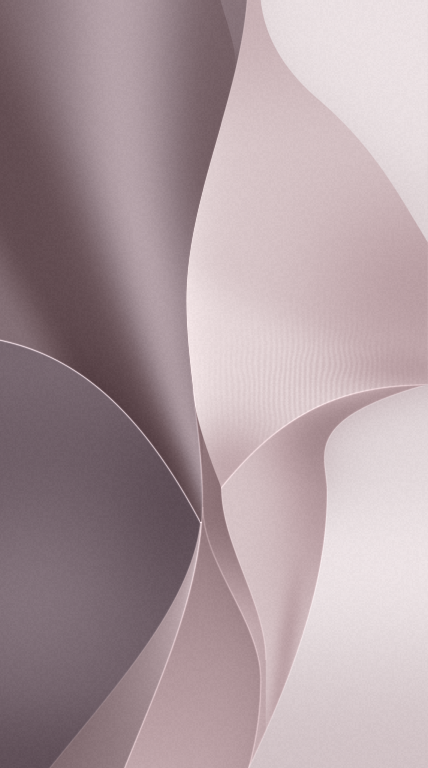
A WebGL 1 fragment shader for this background:

```glsl
precision highp float;
uniform vec2 u_resolution;

#define RIM_WIDTH 0.0011
#define RIM_GAIN 0.17
#define RIDGE_COUNT 95.0
#define RIDGE_GAIN 0.022
#define GRAIN_GAIN 0.022
#define SHADOW_WIDTH 0.035
#define ROSE_TINT vec3(0.0, 0.085, 0.066)
#define COOL_TINT vec3(-0.008, 0.012, 0.026)
#define WARM_TINT vec3(0.010, -0.008, -0.010)

// Cubic from (t0, a) to (t1, b) with end slopes; returns value and slope
vec2 curve(float t, float t0, float t1, float a, float b, float slopeA, float slopeB) {
  float h = t1 - t0;
  float s = clamp((t - t0) / h, 0.0, 1.0);
  float c2 = 3.0 * (b - a) - h * (2.0 * slopeA + slopeB);
  float c3 = 2.0 * (a - b) + h * (slopeA + slopeB);
  float inside = step(t0, t) * step(t, t1);
  return vec2(a + s * (h * slopeA + s * (c2 + s * c3)),
              inside * (slopeA + s * (2.0 * c2 + 3.0 * s * c3) / h));
}

// Signed distances, in canvas heights, to x = f(y) and y = f(x) edges
float rightOf(float x, vec2 edge) {
  float aspect = u_resolution.x / u_resolution.y;
  return (x - edge.x) * aspect / length(vec2(1.0, edge.y * aspect));
}
float above(float y, vec2 edge) {
  return (y - edge.x) / length(vec2(1.0, edge.y * u_resolution.y / u_resolution.x));
}

float fill(float d) { float px = 0.75 / u_resolution.y; return smoothstep(-px, px, d); }
float bell(float x, float center, float width) { float q = (x - center) / width; return exp(-q * q); }
float rim(float d) { return RIM_GAIN * bell(d, 0.0, RIM_WIDTH); }
float shade(float d) { return exp(-max(d, 0.0) / SHADOW_WIDTH); }
vec3 tone(float l) { return vec3(l) - ROSE_TINT * (1.0 - 0.55 * smoothstep(0.70, 0.92, l)); }

float hash(vec2 p) {
  vec3 q = fract(vec3(p.xyx) * 0.1031);
  q += dot(q, q.yzx + 33.33);
  return fract((q.x + q.y) * q.z);
}
float noise(vec2 p) {
  vec2 i = floor(p), f = fract(p);
  f *= f * (3.0 - 2.0 * f);
  return mix(mix(hash(i), hash(i + vec2(1, 0)), f.x),
             mix(hash(i + vec2(0, 1)), hash(i + vec2(1, 1)), f.x), f.y);
}

void main() {
  vec2 uv = gl_FragCoord.xy / u_resolution;
  float x = uv.x, y = uv.y;

  // Sheet outlines
  vec2 spine = y < 0.349 ? curve(y, 0.0, 0.349, 0.291, 0.473, 0.72, 0.0)
             : y < 0.609 ? curve(y, 0.349, 0.609, 0.473, 0.435, 0.0, 0.0)
             : curve(y, 0.609, 1.0, 0.435, 0.577, 0.0, 0.14);
  vec2 petalLeft = y > 0.492 ? spine : curve(y, 0.365, 0.492, 0.517, 0.449, -0.7, -0.25);
  vec2 petalBase = curve(x, 0.517, 1.0, 0.365, 0.4987, 0.7, 0.0);
  vec2 crest = y < 0.87 ? curve(y, 0.684, 0.87, 1.0, 0.745, -1.1, -2.1)
             : curve(y, 0.87, 1.0, 0.745, 0.609, -2.1, -0.2);
  vec2 cupLeft = curve(y, 0.14, 0.365, 0.621, 0.517, 0.0, 0.0);
  vec2 wing = y < 0.36 ? curve(y, 0.0, 0.36, 0.581, 0.764, 0.85, 0.0)
            : curve(y, 0.36, 0.5, 0.764, 1.0, 0.0, 6.5);
  vec2 stem = y < 0.115 ? curve(y, 0.0, 0.115, 0.581, 0.609, 0.5, 0.0)
            : curve(y, 0.115, 0.34, 0.609, 0.474, 0.0, 0.0);
  vec2 leafTop = curve(x, 0.0, 0.468, 0.557, 0.32, -0.12, -1.05);
  vec2 leafRight = curve(y, 0.0, 0.32, 0.116, 0.468, 1.45, 0.2);
  float dSpine = rightOf(x, spine), dWing = rightOf(x, wing);
  float dLeaf = above(y, leafTop), dBase = above(y, petalBase);
  float dCup = rightOf(x, cupLeft), dStem = rightOf(x, stem);
  float dCrest = rightOf(x, crest), dLeafRight = rightOf(x, leafRight);

  // Dark draped folds at the upper left
  float down = 1.0 - y;
  float valley = y + x - 0.8;
  float l = 0.385 + 0.26 * bell(x, 0.27 + 0.55 * down * down, 0.04 + 0.23 * max(y - 0.4, 0.0));
  l += 0.07 * smoothstep(0.05, 0.25, valley) + 0.13 * (1.0 - smoothstep(-0.2, -0.07, valley));
  l += 0.05 * shade(-dSpine) * (1.0 - smoothstep(0.6, 0.8, y));
  l -= 0.06 * shade(dLeaf) * smoothstep(0.05, 0.2, x) + 0.03 * bell(x, 0.46, 0.08) * smoothstep(0.6, 0.8, y);
  float tuck = curve(y, 0.92, 1.0, 0.55, 0.515, -0.1, -0.5).x;
  l += 0.07 * fill(rightOf(x, vec2(tuck, 0.0))) * smoothstep(0.9, 0.95, y);
  vec3 color = tone(l) + COOL_TINT * 0.5 * smoothstep(0.4, 0.6, l);

  // Lower left: turned-over strip, then the cool leaf
  float across = clamp((x - leafRight.x) / max(spine.x - leafRight.x, 0.004), 0.0, 1.0);
  l = 0.50 + 0.20 * smoothstep(0.0, 0.28, y) + 0.08 * across;
  color = mix(color, tone(l), fill(-dLeaf));
  l = 0.43 + 0.09 * bell(x, 0.06, 0.28) * bell(y, 0.22, 0.13) + 0.05 * bell(y, 0.54, 0.09);
  l -= 0.06 * bell(x, 0.42, 0.16) * bell(y, 0.34, 0.14) + 0.05 * (1.0 - smoothstep(0.0, 0.12, y));
  color = mix(color, tone(l) + COOL_TINT, fill(-dLeaf) * fill(-dLeafRight));
  color += rim(dLeaf) * 2.0 + rim(dLeafRight) * 0.4 * step(y, 0.32);

  // Rose hollow and its narrow inner band
  l = 0.74 - 0.40 * y - 0.05 * shade(-dStem);
  float band = 0.58 + 0.21 * (1.0 - smoothstep(0.17, 0.34, y)) - 0.05 * shade(-dCup);
  vec3 right = tone(mix(l, band, fill(dStem))) + WARM_TINT;
  right += rim(dStem) * 0.7 * step(y, 0.34);

  // Inner cup
  l = 0.83 - 0.15 * bell(x, wing.x, 0.11) * smoothstep(0.12, 0.4, y);
  l -= 0.06 * bell(x, 0.72, 0.13) * bell(y, 0.45, 0.06);
  l -= 0.10 * bell(x, 0.63 + 0.25 * y, 0.025) * (1.0 - smoothstep(0.15, 0.3, y));
  right = mix(right, tone(l) + WARM_TINT, fill(dCup));
  right += rim(dCup) * 0.4 * step(0.14, y);

  // Large petal with a soft crease and wavering ridges
  float below = 1.0 - smoothstep(-0.06, 0.025, y - 0.62 + 0.28 * (x - 0.58));
  l = 0.825 + 0.07 * shade(dSpine) * (1.0 - smoothstep(0.65, 0.95, y)) + 0.045 * below;
  l -= 0.11 * bell(y, 0.62, 0.13) * smoothstep(0.58, 1.0, x) + 0.05 * smoothstep(0.8, 1.0, y);
  l -= 0.15 * bell(x, 0.52, 0.15) * bell(y, 0.385, 0.07);
  l -= 0.06 * bell(x, 0.93, 0.17) * bell(y, 0.515, 0.025);
  float phase = x + 0.18 * y - 0.3 * x * y + 0.008 * noise(uv * vec2(14.0, 40.0));
  float ridged = bell(x, 0.72, 0.2) * bell(y, 0.5, 0.07);
  l += RIDGE_GAIN * sin(6.2832 * RIDGE_COUNT * phase) * ridged;
  right = mix(right, tone(l) + WARM_TINT, fill(dBase) * fill(rightOf(x, petalLeft)));
  right += rim(dBase) * 0.8 * step(0.517, x);

  // Pale crest and wing
  l = 0.92 - 0.03 * shade(dCrest) - 0.03 * bell(x, 1.0, 0.2) * bell(y, 0.72, 0.08);
  right = mix(right, tone(l), fill(dCrest));
  l = 0.88 - 0.07 * shade(dWing) * smoothstep(0.28, 0.42, y) + 0.045 * bell(y, 0.27, 0.1);
  l -= 0.06 * (1.0 - smoothstep(0.0, 0.22, y));
  right = mix(right, tone(l), fill(dWing));
  right += rim(dWing) * 0.4 * step(y, 0.497);

  // Join along the spine, with rim light and paper grain
  color = mix(color, right, fill(dSpine));
  color += rim(dSpine) * (1.0 - 0.8 * smoothstep(0.4, 0.55, y));
  color += GRAIN_GAIN * (hash(floor(uv * vec2(286.0, 512.0))) - 0.5);
  gl_FragColor = vec4(clamp(color, 0.0, 1.0), 1.0);
}
```
